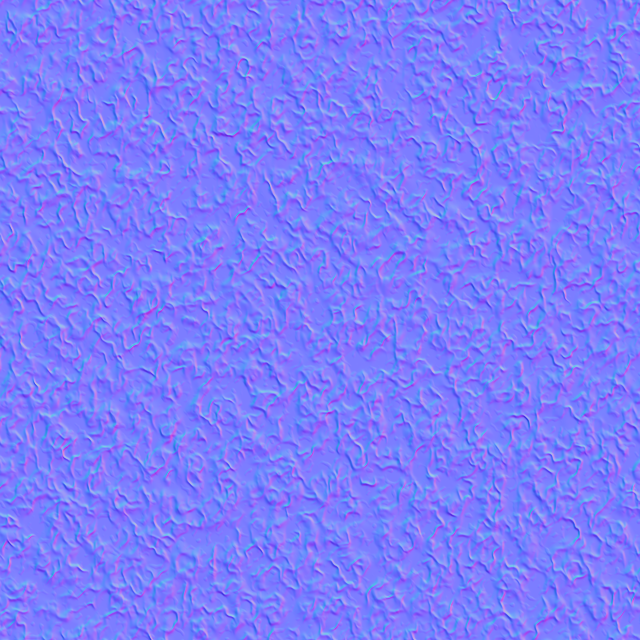
Write a WebGL 2 fragment shader that draws this texture map.

```glsl
#version 300 es
precision highp float;
// Tangent-space normal map of rough plaster: short, crinkled ridges on a flat ground.

#define RIDGE_FREQ vec2(27.0, 22.0) // ridge cells across the canvas
#define RIDGE_LAYERS 3
#define RIDGE_WIDTH 0.13            // in noise units
#define CRINKLE 0.30                // warp of the ridge lines, in cells
#define STEP_HEIGHT 0.35            // height change across a ridge
#define GRAIN_FREQ 100.0
#define GRAIN_HEIGHT 0.22
#define RELIEF 0.0021               // slope to normal scale
#define SAMPLE_STEP 0.0013          // finite difference, in canvas units
#define FLAT_TINT vec2(0.488, 0.492)

uniform vec2 u_resolution;
out vec4 fragColor;

uint mixBits(uint x) {
    x ^= x >> 16;
    x *= 0x7feb352du;
    x ^= x >> 15;
    x *= 0x846ca68bu;
    return x ^ (x >> 16);
}

// Unit gradient at a lattice point
vec2 latticeGradient(ivec2 cell) {
    uint bits = mixBits(uint(cell.x) + mixBits(uint(cell.y)));
    float angle = 6.2831853 * float(bits >> 8) / 16777216.0;
    return vec2(cos(angle), sin(angle));
}

// Gradient noise, roughly -0.7 to 0.7
float noise(vec2 p) {
    vec2 base = floor(p);
    vec2 f = p - base;
    ivec2 cell = ivec2(base);
    vec2 u = f * f * f * (f * (f * 6.0 - 15.0) + 10.0);
    float a = dot(latticeGradient(cell), f);
    float b = dot(latticeGradient(cell + ivec2(1, 0)), f - vec2(1.0, 0.0));
    float c = dot(latticeGradient(cell + ivec2(0, 1)), f - vec2(0.0, 1.0));
    float d = dot(latticeGradient(cell + ivec2(1, 1)), f - vec2(1.0, 1.0));
    return mix(mix(a, b, u.x), mix(c, d, u.x), u.y);
}

// Broken ridge lines along the zero contours of warped noise
float ridges(vec2 p) {
    vec2 warp = vec2(noise(p * 2.3), noise(p * 2.3 + 41.7));
    float line = noise(p + CRINKLE * warp) / RIDGE_WIDTH;
    float crest = exp(-line * line);
    float ledge = STEP_HEIGHT * smoothstep(-1.5, 1.5, line);
    float presence = smoothstep(-0.15, 0.25, noise(p * 0.85 + 73.3));
    return presence * (crest + ledge);
}

float height(vec2 uv) {
    float h = 0.0;
    for (int i = 0; i < RIDGE_LAYERS; i++) {
        float layer = float(i);
        vec2 p = uv * RIDGE_FREQ * (1.0 + 0.17 * layer) + 137.3 * layer;
        float ridge = ridges(p);
        h += ridge * (1.0 - 0.5 * min(h, 1.0));
    }
    // Small scattered grains
    float grain = smoothstep(0.12, 0.5, noise(uv * GRAIN_FREQ + 311.0));
    return h + GRAIN_HEIGHT * grain;
}

void main() {
    vec2 uv = gl_FragCoord.xy / u_resolution;
    vec2 e = vec2(SAMPLE_STEP, 0.0);

    // Surface slope by central differences
    vec2 slope = vec2(height(uv + e.xy) - height(uv - e.xy),
                      height(uv + e.yx) - height(uv - e.yx)) / (2.0 * SAMPLE_STEP);

    // Encode the unit normal as a colour
    vec3 normal = normalize(vec3(-RELIEF * slope, 1.0));
    vec3 colour = vec3(FLAT_TINT + 0.5 * normal.xy, 0.5 + 0.5 * normal.z);
    fragColor = vec4(colour, 1.0);
}
```
